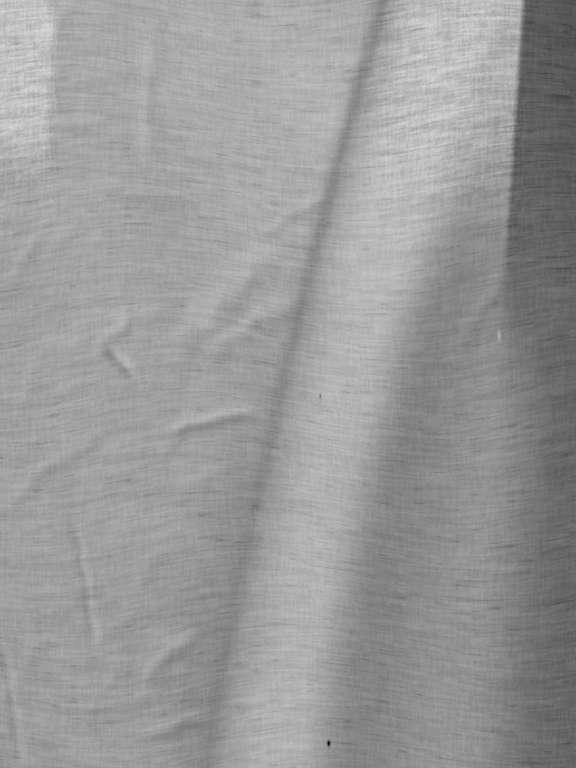
Write a Shadertoy shader that draws this texture.

```glsl
#define BASE_TONE 0.645
#define BAND_TONE 0.715
#define SHADE_TONE 0.515
#define RIGHT_TONE 0.365
#define WEAVE_GAIN 0.055
#define SLUB_GAIN 0.10
#define WINDOW_GAIN 0.11
#define SCATTER_COUNT 16

float hash(vec2 p) {
    p = fract(p * vec2(0.1031, 0.1137));
    p += dot(p, p.yx + 33.33);
    return fract((p.x + p.y) * p.x * 7.31 + p.y * 17.7);
}

float noise(vec2 p) {
    vec2 i = floor(p), f = fract(p);
    f = f * f * (3.0 - 2.0 * f);
    return mix(mix(hash(i), hash(i + vec2(1, 0)), f.x),
               mix(hash(i + vec2(0, 1)), hash(i + vec2(1, 1)), f.x), f.y);
}

float fbm(vec2 p) {
    float sum = 0.0, gain = 0.5;
    for (int i = 0; i < 4; i++) {
        sum += gain * noise(p);
        p = p * 2.03 + 17.1;
        gain *= 0.5;
    }
    return sum;
}

// Soft round or stretched spot of light
float glow(vec2 p, vec2 center, vec2 size) {
    vec2 q = (p - center) / size;
    return exp(-dot(q, q));
}

// Ridge from a to b: lit on its left side, shaded on its right
float wrinkle(vec2 p, vec2 a, vec2 b, float width) {
    vec2 ab = b - a;
    float len = length(ab);
    vec2 dir = ab / len;
    float along = dot(p - a, dir) / len;
    float side = dot(p - a, vec2(-dir.y, dir.x));
    side += 0.12 * len * (along - 0.5) * (along - 0.5);
    side = side / width + 0.8 * (noise(p * 45.0) - 0.5);
    float taper = smoothstep(-0.1, 0.25, along) * smoothstep(1.1, 0.75, along);
    return taper * 1.6 * side * exp(-side * side);
}

// Large folds from left to right
float drape(vec2 p) {
    float y = p.y;
    float fold = p.x - (0.27 + 0.155 * y + 0.07 * y * y);
    float shadow = p.x - (0.423 + 0.1 * y + 0.16 * y * y);
    float low = smoothstep(0.85, 0.2, y);

    float left = BASE_TONE - 0.025 * low + 0.07 * (fbm(p * vec2(9.0, 6.0)) - 0.47);
    left += 0.055 * glow(p, vec2(0.38, 0.9), vec2(0.12, 0.2));
    left -= 0.075 * low * smoothstep(-0.11, -0.005, fold);

    float band = mix(0.60, BAND_TONE, smoothstep(-0.01, 0.075, fold)) - 0.025 * low;
    float tone = mix(left, band, smoothstep(-0.008, 0.01, fold));
    tone -= 0.085 * exp(-pow((fold - 0.002) / 0.012, 2.0)) * (1.0 - 0.55 * low);

    float shade = mix(SHADE_TONE, 0.575, smoothstep(0.04, 0.15, shadow));
    tone = mix(tone, shade, smoothstep(-0.045, 0.035, shadow));

    // Backlit panes, clipped by an upright frame on the right
    float frame = 0.651 + 0.07 * (y - 0.56);
    float pane = smoothstep(0.0, 0.06, fold) * smoothstep(0.60, 0.86, y + 0.5 * (0.58 - p.x));
    tone = mix(tone, 0.70, 0.7 * pane * smoothstep(-0.05, 0.02, shadow));
    tone += 0.035 * pane;
    float blur = mix(0.05, 0.005, smoothstep(0.48, 0.7, y));
    float outer = smoothstep(-blur, blur, p.x - frame - 0.04 * (1.0 - smoothstep(0.4, 0.65, y)));
    float rim = mix(0.43, RIGHT_TONE, smoothstep(0.5, 0.95, y)) - 0.03 * smoothstep(0.69, 0.75, p.x);
    tone = mix(tone, rim, outer);

    float corner = smoothstep(0.088, 0.065, p.x + 0.02 * noise(p * 30.0)) * smoothstep(0.76, 0.83, y);
    return tone + WINDOW_GAIN * corner;
}

// Pressed creases, mostly on the left half
float creases(vec2 p) {
    float s = 0.10 * wrinkle(p, vec2(0.215, 0.437), vec2(0.335, 0.468), 0.008);
    s += 0.07 * wrinkle(p, vec2(0.125, 0.54), vec2(0.172, 0.59), 0.010);
    s += 0.09 * wrinkle(p, vec2(0.14, 0.55), vec2(0.175, 0.51), 0.007);
    s += 0.08 * wrinkle(p, vec2(0.185, 0.11), vec2(0.255, 0.18), 0.011);
    s += 0.07 * wrinkle(p, vec2(0.18, 0.043), vec2(0.27, 0.068), 0.009);
    s += 0.05 * wrinkle(p, vec2(0.0, 0.34), vec2(0.135, 0.44), 0.010);
    s += 0.05 * wrinkle(p, vec2(0.098, 0.33), vec2(0.128, 0.14), 0.007);
    s += 0.05 * wrinkle(p, vec2(0.005, 0.17), vec2(0.03, 0.0), 0.007);
    s += 0.05 * wrinkle(p, vec2(0.16, 0.745), vec2(0.245, 0.745), 0.008);
    s += 0.05 * wrinkle(p, vec2(0.33, 0.69), vec2(0.43, 0.75), 0.009);
    s += 0.06 * wrinkle(p, vec2(0.22, 0.53), vec2(0.36, 0.68), 0.020);
    s += 0.05 * wrinkle(p, vec2(0.26, 0.53), vec2(0.40, 0.62), 0.014);
    s += 0.04 * wrinkle(p, vec2(0.19, 0.78), vec2(0.20, 0.97), 0.012);
    s += 0.04 * wrinkle(p, vec2(0.59, 0.54), vec2(0.66, 0.65), 0.012);
    for (int i = 0; i < SCATTER_COUNT; i++) {
        float k = float(i) * 7.3 + 2.0;
        vec2 start = vec2(0.25 * hash(vec2(k, 1.0)), hash(vec2(k, 5.0)));
        float angle = mix(0.2, 1.3, hash(vec2(k, 9.0)));
        s += 0.022 * wrinkle(p, start, start + 0.10 * vec2(cos(angle), sin(angle)), 0.010);
    }
    return s;
}

// Linen threads: long weft, short warp and sparse dark slubs
float weave(vec2 p) {
    vec2 q = p + vec2(0.0, 0.018 * sin(p.x * 11.0 + p.y * 4.0));
    float weft = noise(q * vec2(48.0, 420.0)) + 0.6 * noise(q * vec2(18.0, 190.0)) - 0.8;
    float warp = noise(q * vec2(400.0, 60.0)) - 0.5;
    float grain = noise(q * 460.0) - 0.5;
    float slub = smoothstep(0.80, 1.0, noise(q * vec2(42.0, 330.0) + 71.0));
    float lit = smoothstep(0.66, 0.85, p.y) *
        (smoothstep(0.46, 0.53, p.x) * smoothstep(0.69, 0.67, p.x) + smoothstep(0.09, 0.06, p.x));
    return WEAVE_GAIN * (1.0 + 0.9 * lit) * (weft + 0.55 * warp + 0.6 * grain) - SLUB_GAIN * 0.6 * slub;
}

void mainImage(out vec4 fragColor, in vec2 fragCoord) {
    vec2 p = fragCoord / iResolution.y;
    float tone = drape(p) + creases(p) + weave(p);
    // Small marks in the cloth
    tone -= 0.6 * glow(p, vec2(0.428, 0.032), vec2(0.0018, 0.0035));
    tone -= 0.25 * glow(p, vec2(0.417, 0.484), vec2(0.0013, 0.003));
    tone += 0.2 * glow(p, vec2(0.65, 0.563), vec2(0.002, 0.006));
    fragColor = vec4(vec3(clamp(tone, 0.0, 1.0)), 1.0);
}
```
